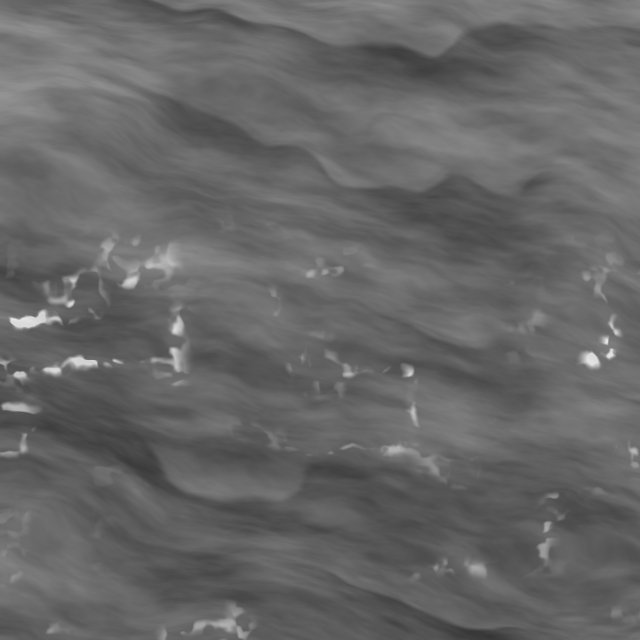
A WebGL 1 fragment shader for this texture:

```glsl
precision highp float;
// Draws a grey, choppy sea with slanted ripples, dark wave faces and a band of broken foam.

uniform vec2 u_resolution;

#define TILT 0.20          // downhill slope of the ripples
#define WARP 0.07          // bending of the flow lines
#define LOW_GREY 0.385     // water tone near the viewer
#define FAR_LIFT 0.075     // extra light toward the horizon
#define SWELL_AMOUNT 0.10
#define CHOP_AMOUNT 0.115
#define RIPPLE_AMOUNT 0.06
#define FACE_DARKNESS 0.125
#define CREST_COUNT 4.5    // wave crests over the height
#define FOAM_HEIGHT 0.44   // centre of the foam band
#define FOAM_SPREAD 0.12
#define FOAM_LIGHT 0.46

float hash(vec2 p) {
  return fract(sin(dot(p, vec2(127.1, 311.7))) * 43758.5453);
}

// Smooth value noise, 0 to 1
float noise(vec2 p) {
  vec2 cell = floor(p);
  vec2 f = fract(p);
  f = f * f * f * (f * (f * 6.0 - 15.0) + 10.0);
  float low = mix(hash(cell), hash(cell + vec2(1.0, 0.0)), f.x);
  float high = mix(hash(cell + vec2(0.0, 1.0)), hash(cell + 1.0), f.x);
  return mix(low, high, f.y);
}

// Layered noise centred on zero; each octave turns a little
float fbm(vec2 p) {
  mat2 turn = mat2(0.955, 0.296, -0.296, 0.955) * 2.03;
  float sum = 0.0;
  float weight = 0.5;
  for (int i = 0; i < 4; i++) {
    sum += weight * (2.0 * noise(p) - 1.0);
    p = turn * p + 17.3;
    weight *= 0.5;
  }
  return sum;
}

// Dark slopes with a sharp upper edge and a pale rim above it
float waveFaces(vec2 flow) {
  float phase = flow.y * CREST_COUNT + 0.9 * fbm(flow * vec2(2.2, 2.6) + 5.0);
  float f = fract(phase);
  float strength = noise(vec2(flow.x * 3.0, floor(phase) * 7.0 + 2.5));
  strength = smoothstep(0.42, 0.80, strength);
  float face = smoothstep(0.35, 0.93, f) * (1.0 - smoothstep(0.93, 1.0, f));
  float rim = smoothstep(0.0, 0.07, f) * exp(-f * 7.0);
  return strength * (0.35 * rim - face);
}

// Broken strands of bright specks, gathered in clusters
float foam(vec2 pos, vec2 flow) {
  vec2 bent = pos + 0.02 * vec2(fbm(pos * 14.0), fbm(pos * 14.0 + 40.0));
  float strand = 1.0 - abs(2.0 * noise(bent * vec2(10.0, 15.0) + 3.0) - 1.0);
  strand = smoothstep(0.62, 0.95, strand);
  float grain = 0.65 * noise(bent * vec2(48.0, 62.0)) + 0.35 * noise(bent * 95.0 + 9.0);
  grain = smoothstep(0.47, 0.78, grain);
  float cluster = smoothstep(0.38, 0.62, noise(flow * vec2(5.0, 8.0) + 21.0));
  float offset = (pos.y - FOAM_HEIGHT + 0.06 * (pos.x - 0.5)) / FOAM_SPREAD;
  float band = exp(-offset * offset);
  float stray = 0.3 * smoothstep(0.62, 0.85, noise(pos * 6.0 + 60.0))
              * (1.0 - smoothstep(0.5, 0.7, pos.y));
  float cover = max(band * cluster, stray);
  return min(cover * strand * (1.9 * grain + 0.08), 1.0);
}

void main() {
  vec2 pos = gl_FragCoord.xy / u_resolution.y;

  // Sheared, gently bent coordinates that follow the water
  vec2 flow = vec2(pos.x, pos.y + TILT * pos.x);
  flow.y += WARP * fbm(pos * vec2(2.5, 3.5) + 11.0);

  // Water tone, from broad swell to fine ripples
  float grey = LOW_GREY + FAR_LIFT * smoothstep(0.3, 1.0, pos.y);
  grey += SWELL_AMOUNT * fbm(flow * vec2(2.5, 6.5) + 30.0);
  grey += CHOP_AMOUNT * fbm(flow * vec2(6.5, 22.0) + 70.0);
  grey += RIPPLE_AMOUNT * fbm(flow * vec2(18.0, 60.0) + 90.0);
  grey += FACE_DARKNESS * waveFaces(flow);

  grey += FOAM_LIGHT * foam(pos, flow);
  gl_FragColor = vec4(vec3(clamp(grey, 0.0, 1.0)), 1.0);
}
```
